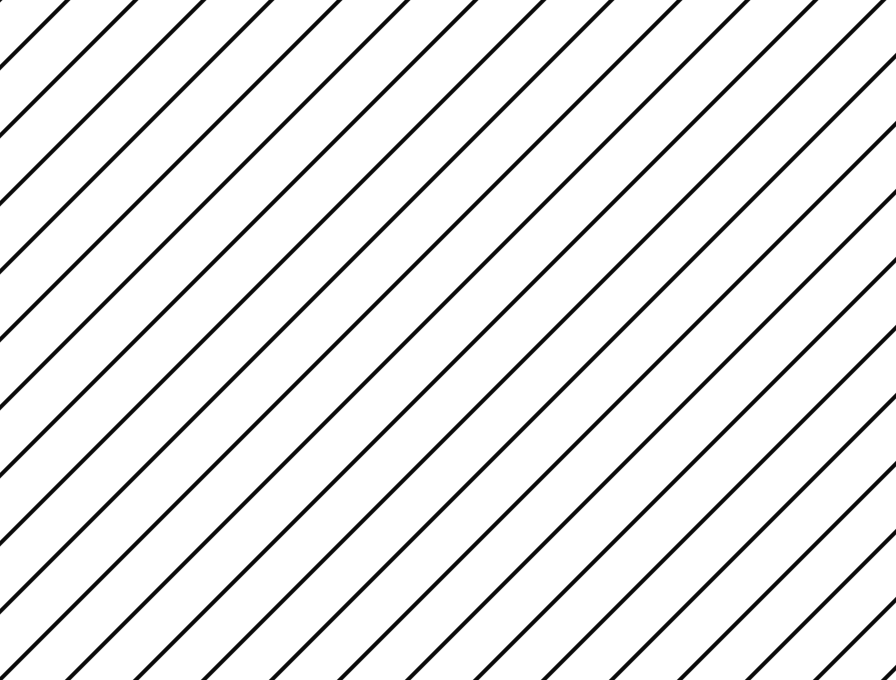
Write a WebGL 2 fragment shader that draws this pattern.

```glsl
#version 300 es
precision highp float;

uniform vec2 u_resolution;
out vec4 fragColor;

// Lengths are fractions of the canvas height.
const float STRIPES_DOWN = 10.0;
const float LINE_WIDTH = 0.0059;
const float LINE_SHIFT = -0.0005;
const float EDGE_PIXELS = 0.75;
const vec3 PAPER = vec3(1.0);
const vec3 INK = vec3(0.04);

// Perpendicular distance to the nearest 45 degree line.
float diagonalDistance(vec2 p) {
    float phase = (p.x - p.y - LINE_SHIFT) * STRIPES_DOWN;
    float fromLine = abs(fract(phase + 0.5) - 0.5) / STRIPES_DOWN;
    return fromLine * inversesqrt(2.0);
}

void main() {
    vec2 p = gl_FragCoord.xy / u_resolution.y;

    // Soft edge about one pixel wide
    float edge = EDGE_PIXELS / u_resolution.y;
    float halfWidth = 0.5 * LINE_WIDTH;
    float line = 1.0 - smoothstep(halfWidth - edge, halfWidth + edge, diagonalDistance(p));

    fragColor = vec4(mix(PAPER, INK, line), 1.0);
}
```
